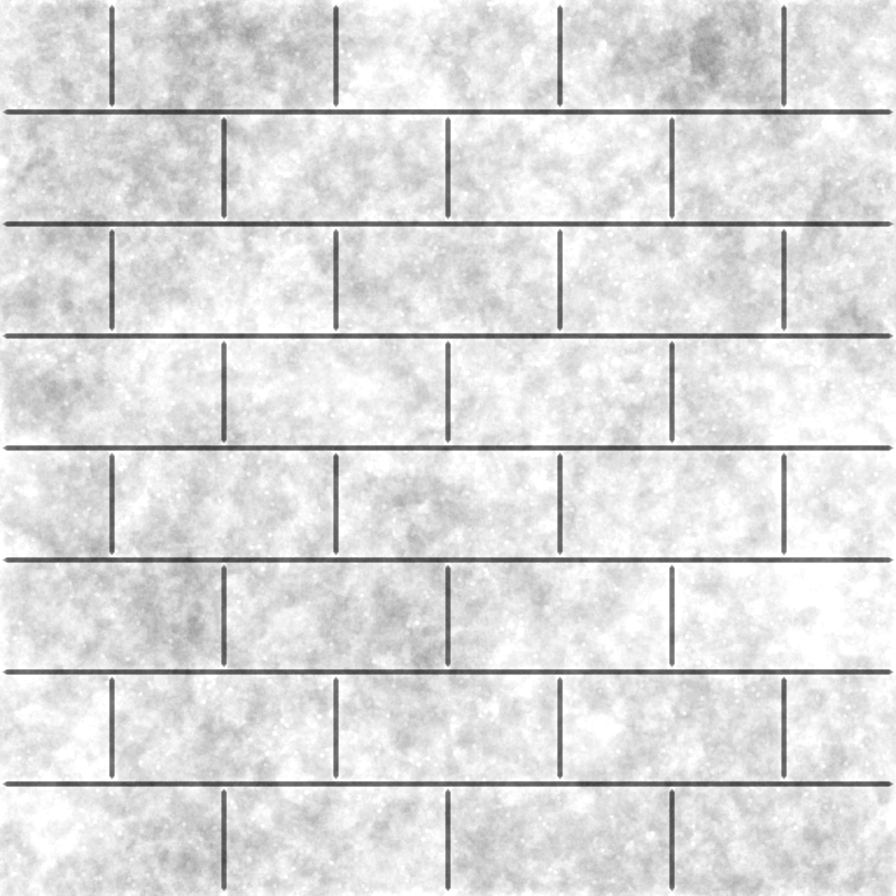
Give the GLSL for this texture, as a WebGL 1 fragment shader.

```glsl
precision highp float;
uniform vec2 u_resolution;

#define BRICKS vec2(4.0, 8.0)
#define JOINT_HALF 0.0032
#define RIM_WIDTH 0.006
#define RIM_LIGHT 0.06
#define STONE_TONE 0.885
#define JOINT_TONE 0.34
#define CLOUD_FREQ 6.0
#define CLOUD_DEPTH 0.18
#define GRAIN_FREQ 48.0
#define GRAIN_DEPTH 0.13
#define SPECK_FREQ 110.0
#define BRICK_VARIATION 0.035

vec3 hash3(vec2 p) {
  vec3 q = fract(vec3(p.xyx) * vec3(0.1031, 0.1030, 0.0973));
  q += dot(q, q.yxz + 33.33);
  return fract((q.xxy + q.yzz) * q.zyx);
}

// Tiling cellular noise: x = blended cell value, y = nearest distance, z = nearest value
vec3 cellular(vec2 p, float period, float seed) {
  vec2 base = floor(p), f = p - base;
  float total = 0.0, weights = 0.0, nearest = 9.0, value = 0.0;
  for (int j = -1; j <= 1; j++) {
    for (int i = -1; i <= 1; i++) {
      vec2 cell = vec2(float(i), float(j));
      vec3 h = hash3(mod(base + cell, period) + seed);
      vec2 r = cell + h.xy - f;
      float d2 = dot(r, r);
      float w = exp(-5.0 * d2);
      total += w * h.z;
      weights += w;
      if (d2 < nearest) {
        nearest = d2;
        value = h.z;
      }
    }
  }
  return vec3(total / weights, sqrt(nearest), value);
}

// Four octaves of cellular noise, centred on zero
float layers(vec2 uv, float freq, float gain, float seed) {
  float sum = 0.0, amp = 1.0;
  for (int i = 0; i < 4; i++) {
    sum += amp * (cellular(uv * freq, freq, seed).x - 0.5);
    freq *= 2.0;
    amp *= gain;
    seed += 17.0;
  }
  return sum;
}

// Groove darkness across a joint, deepest along its middle
float groove(float d, float taper, float px) {
  float w = max(JOINT_HALF * taper, 0.0002);
  float cover = 1.0 - smoothstep(w - 0.7 * px, w + 0.7 * px, d);
  return cover * taper * mix(1.0, 0.6, smoothstep(0.35 * w, w, d));
}

float rim(float d) {
  return exp(-d * d / (RIM_WIDTH * RIM_WIDTH));
}

void main() {
  vec2 uv = gl_FragCoord.xy / u_resolution;
  float px = 1.0 / min(u_resolution.x, u_resolution.y);

  // Running bond layout
  float row = floor(uv.y * BRICKS.y);
  float shift = 0.5 * mod(row, 2.0);
  float column = uv.x * BRICKS.x + shift;
  vec2 brick = vec2(mod(floor(column), BRICKS.x), row);

  // Nearest joints and distances to them
  float bedY = floor(uv.y * BRICKS.y + 0.5) / BRICKS.y;
  float headX = (floor(column + 0.5) - shift) / BRICKS.x;
  vec2 dist = abs(uv - vec2(headX, bedY));
  vec2 inner = step(0.01, vec2(headX, bedY)) * step(vec2(headX, bedY), vec2(0.99));

  // Stone: clouds, grain and pale specks
  float clouds = layers(uv, CLOUD_FREQ, 0.6, 3.0);
  float grain = layers(uv, GRAIN_FREQ, 0.75, 91.0);
  vec3 speck = cellular(uv * SPECK_FREQ, SPECK_FREQ, 211.0);
  float spot = step(0.9, speck.z) * (1.0 - smoothstep(0.15, 0.4, speck.y));
  float tone = STONE_TONE + CLOUD_DEPTH * clouds;
  tone += GRAIN_DEPTH * grain * (1.0 - 0.5 * clouds);
  tone += BRICK_VARIATION * (hash3(brick + 57.0).z - 0.5) + 0.07 * spot;

  // Worn bright rims, strongest where joints meet
  tone += RIM_LIGHT * max(rim(dist.x), rim(dist.y));
  tone += 0.2 * inner.x * rim(dist.x * 1.4) * rim(dist.y * 0.8);
  tone = clamp(tone, 0.0, 1.0);

  // Joints pinch at junctions and at the canvas sides
  float bedTaper = smoothstep(0.0, 0.009, min(uv.x, 1.0 - uv.x));
  float headTaper = smoothstep(0.003, 0.010, dist.y);
  float bed = inner.y * groove(dist.y, bedTaper, px);
  float head = inner.x * groove(dist.x, headTaper, px);
  float jointTone = JOINT_TONE + 0.1 * grain + 0.08 * clouds;
  tone = mix(tone, jointTone, max(bed, 0.92 * head));

  gl_FragColor = vec4(vec3(tone), 1.0);
}
```
